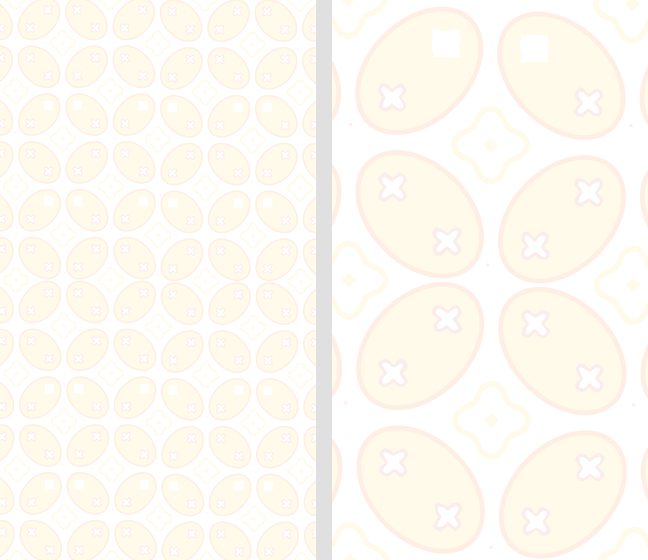
Left, the full canvas; right, a detail of the centre.
This pattern is drawn by a Shadertoy shader. Its source:

```glsl
#define COLUMNS 6.667                 // petals across the canvas
#define FIRST_PETAL vec2(0.82, 0.40)  // from the top left, in petal widths
#define BLOCK_ROWS 6.0
#define BLOCK_HEIGHT 5.972
#define ROW_STEP 1.009
#define PETAL_RADII vec2(0.525, 0.362)
#define RIM_WIDTH 0.034
#define MARK_OFFSET 0.19
#define CREAM vec3(1.0, 0.982, 0.918)
#define PINK vec3(1.0, 0.935, 0.895)
#define MARK_EDGE vec3(0.985, 0.93, 0.92)

vec2 hash2(vec2 p) {
    p = vec2(dot(p, vec2(127.1, 311.7)), dot(p, vec2(269.5, 183.3)));
    return 2.0 * fract(sin(p) * 43758.5) - 1.0;
}

float gradientNoise(vec2 p) {
    vec2 i = floor(p), f = p - i;
    vec2 u = f * f * (3.0 - 2.0 * f), e = vec2(1.0, 0.0);
    float low = mix(dot(hash2(i), f), dot(hash2(i + e), f - e), u.x);
    float high = mix(dot(hash2(i + e.yx), f - e.yx), dot(hash2(i + 1.0), f - 1.0), u.x);
    return mix(low, high, u.y);
}

float ellipseDistance(vec2 p, vec2 radii) {
    float k = length(p / radii);
    return k * (k - 1.0) / max(length(p / (radii * radii)), 1e-4);
}

// Four lobes: on the axes if swing > 0, on the diagonals if swing < 0
float lobedDistance(vec2 p, float radius, float swing) {
    float a = 4.0 * atan(p.y, p.x + 1e-5);
    float slope = 4.0 * swing * sin(a) / radius;
    return (length(p) - radius - swing * cos(a)) / sqrt(1.0 + slope * slope);
}

float boxDistance(vec2 p, float halfSize) {
    vec2 d = abs(p) - halfSize;
    return length(max(d, 0.0)) + min(max(d.x, d.y), 0.0);
}

float cover(float d, float pixel) {
    return clamp(0.5 - d / pixel, 0.0, 1.0);
}

// Rows are evenly spaced inside a block; the right half sits slightly lower
vec2 petalCentre(vec2 cell) {
    float y = BLOCK_HEIGHT * floor(cell.y / BLOCK_ROWS) + ROW_STEP * mod(cell.y, BLOCK_ROWS);
    return FIRST_PETAL + vec2(cell.x, y + 0.035 * step(2.5, cell.x));
}

void paintPetal(inout vec3 color, vec2 p, vec2 cell, float pixel) {
    vec2 q = p - petalCentre(cell);
    float slant = 1.0 - 2.0 * mod(cell.x + cell.y, 2.0);
    vec2 axis = vec2(slant, -1.0);
    vec2 local = vec2(dot(q, axis), dot(q, vec2(1.0, slant))) * 0.7071;
    float d = ellipseDistance(local, PETAL_RADII);
    color = mix(color, PINK, cover(d, pixel));
    color = mix(color, CREAM, cover(d + RIM_WIDTH, pixel));

    // Cut-out marks near both tips, with ragged edges
    float rough = 0.018 * gradientNoise(p * 17.0);
    float row = mod(cell.y, BLOCK_ROWS);
    bool largeUpper = row == 2.0 || row == 4.0;
    for (float side = -1.0; side <= 1.0; side += 2.0) {
        vec2 m = q - side * MARK_OFFSET * axis;
        if (side > 0.0 && largeUpper) {
            color = mix(color, vec3(1.0), cover(boxDistance(m, 0.095) + rough, pixel));
        } else {
            float cross4 = lobedDistance(m, 0.082, -0.028) + rough;
            color = mix(color, MARK_EDGE, cover(cross4 - 0.012, pixel));
            color = mix(color, vec3(1.0), cover(cross4 + 0.012, pixel));
        }
    }
}

void mainImage(out vec4 fragColor, in vec2 fragCoord) {
    float pixel = COLUMNS / iResolution.x;
    vec2 p = vec2(fragCoord.x, iResolution.y - fragCoord.y) * pixel;
    p.x -= 0.0035 * p.y; // slight lean
    vec2 cell = floor((p - FIRST_PETAL) / vec2(1.0, BLOCK_HEIGHT / BLOCK_ROWS));
    vec3 color = vec3(1.0);

    for (float y = 0.0; y < 2.0; y++)
        for (float x = 0.0; x < 2.0; x++)
            paintPetal(color, p, cell + vec2(x, y), pixel);

    // Gaps alternate between an outlined blossom and a tiny speck
    vec2 g = p - 0.5 * (petalCentre(cell) + petalCentre(cell + 1.0));
    if (mod(cell.x + cell.y, 2.0) == 0.0) {
        float outline = abs(lobedDistance(g, 0.215, 0.042)) - 0.02;
        float heart = lobedDistance(g, 0.042, 0.006);
        color = mix(color, CREAM, cover(min(outline, heart), pixel));
    } else {
        vec2 speck = g + vec2(0.0, 0.13) - 0.025 * hash2(cell);
        color = mix(color, PINK, cover(length(speck) - 0.012, pixel));
    }
    fragColor = vec4(color, 1.0);
}
```
